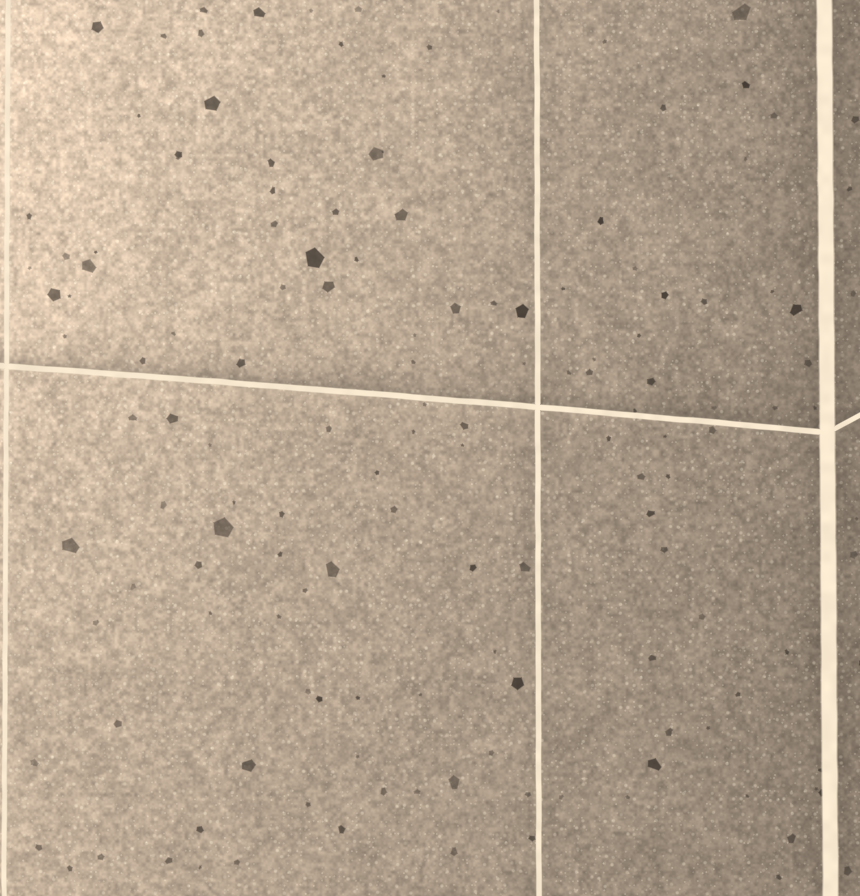
Reproduce this texture procedurally as a Shadertoy shader.

```glsl
// Speckled stone wall tiles with pale grout joints under warm light from the upper left.

const vec3 STONE = vec3(1.0, 0.90, 0.79);
const vec3 GROUT = vec3(0.98, 0.92, 0.82);
const vec3 CHIP = vec3(0.27, 0.24, 0.21);

float hash(vec2 p) {
    vec3 q = fract(vec3(p.xyx) * 0.1031);
    q += dot(q, q.yzx + 33.33);
    return fract((q.x + q.y) * q.z);
}

vec2 hash2(vec2 p) {
    return vec2(hash(p + 17.3), hash(p + 61.7));
}

float noise(vec2 p) {
    vec2 i = floor(p), f = fract(p);
    f = f * f * (3.0 - 2.0 * f);
    return mix(mix(hash(i), hash(i + vec2(1, 0)), f.x),
               mix(hash(i + vec2(0, 1)), hash(i + vec2(1, 1)), f.x), f.y);
}

// Coverage of a joint: d is the distance to its centre line
float joint(float d, float width, float aa) {
    return 1.0 - smoothstep(-aa, aa, abs(d) - 0.5 * width);
}

// Irregular five-sided chips, at most one per grid cell
float chips(vec2 p, float grid, float density, float minR, float maxR, float aa) {
    vec2 id = floor(p * grid);
    vec2 seed = id + grid * 3.7;
    if (hash(seed) > density) return 0.0;
    vec2 q = p - (id + 0.25 + 0.5 * hash2(seed)) / grid;
    float size = hash(seed + 5.1);
    float radius = mix(minR, maxR, size * size);
    float turn = 6.2832 * hash(seed + 9.4);
    float d = -1.0;
    for (int i = 0; i < 5; i++) {
        float k = float(i);
        float a = turn + k * 1.2566;
        float side = radius * mix(0.6, 1.1, hash(seed + k * 2.3));
        d = max(d, dot(q, vec2(cos(a), sin(a))) - side);
    }
    float strength = mix(0.5, 0.95, hash(seed + 3.9));
    return strength * (1.0 - smoothstep(-aa, aa, d));
}

// Small bright mineral glints
float glints(vec2 p, float grid, float density) {
    vec2 g = p * grid, id = floor(g);
    vec2 q = fract(g) - 0.3 - 0.4 * hash2(id);
    float on = step(hash(id + 41.0), density);
    return on * hash(id + 7.0) * (1.0 - smoothstep(0.08, 0.36, length(q)));
}

// Uneven light over the wall, bright at the upper left
float wallLight(vec2 uv) {
    float lower = mix(0.76, 0.56, uv.x);
    float upper = mix(0.91, 0.57, uv.x);
    return mix(lower, upper, smoothstep(0.0, 1.0, uv.y));
}

// Layered fine grain, centred on zero
float grain(vec2 p) {
    float n = 0.45 * noise(p * 115.0) + 0.65 * noise(p * 230.0 + 9.0);
    n += 0.35 * noise(p * 410.0 + 31.0) + 0.2 * noise(p * 22.0);
    return n - 0.825;
}

void mainImage(out vec4 fragColor, in vec2 fragCoord) {
    vec2 p = fragCoord / iResolution.y;
    vec2 uv = fragCoord / iResolution.xy;
    float aa = 1.0 / iResolution.y;

    // Signed distances to the slightly leaning joints
    float wobble = 0.0008 * (noise(p * 45.0) - 0.5);
    float leftD = p.x - 0.0045 - 0.0045 * p.y + wobble;
    float midD = p.x - 0.6015 + 0.0025 * p.y + wobble;
    float cornerD = p.x - 0.927 + 0.007 * p.y + wobble;
    float rowY = 0.5917 - 0.070 * p.x - 0.0115 * p.x * p.x;
    float returnY = 0.519 + 0.55 * (p.x - 0.927);
    float rowD = p.y - (cornerD < 0.0 ? rowY : returnY) + wobble;

    // Stone surface
    float light = wallLight(uv);
    light *= 1.0 + 0.27 * grain(p);
    vec3 color = STONE * light;
    float sparkle = glints(p, 125.0, 0.35) + 0.8 * glints(p + 3.1, 210.0, 0.3);
    color = mix(color, GROUT * (0.45 + 0.65 * light), min(0.62 * sparkle, 1.0));

    // Dark inclusions, from large and rare to small and common
    float dark = chips(p, 6.5, 0.36, 0.007, 0.013, aa);
    dark = max(dark, chips(p + 0.37, 13.0, 0.23, 0.004, 0.008, aa));
    dark = max(dark, 0.8 * chips(p + 0.71, 25.0, 0.14, 0.002, 0.005, aa));
    color = mix(color, CHIP * (0.7 + 0.45 * light), dark);

    // Shaded tile edges
    float above = smoothstep(0.0, 0.003, rowD) * exp(-max(rowD, 0.0) * 90.0);
    color *= 1.0 - 0.28 * above;
    color *= 1.0 - 0.16 * exp(-abs(cornerD) * 45.0);
    color *= 1.0 - 0.10 * exp(-abs(midD) * 90.0);

    // Grout with a faint soft halo
    float nearest = min(min(abs(leftD), abs(midD)), abs(rowD));
    color = mix(color, GROUT, 0.22 * exp(-nearest * 260.0));
    float grout = max(joint(leftD, 0.0055, aa), joint(midD, 0.0062, aa));
    grout = max(grout, joint(rowD, 0.0065, aa));
    grout = max(grout, joint(cornerD, 0.0175, 1.5 * aa));
    vec3 groutColor = GROUT * (0.97 + 0.05 * noise(p * 90.0));
    color = mix(color, groutColor, grout);

    fragColor = vec4(clamp(color, 0.0, 1.0), 1.0);
}
```
